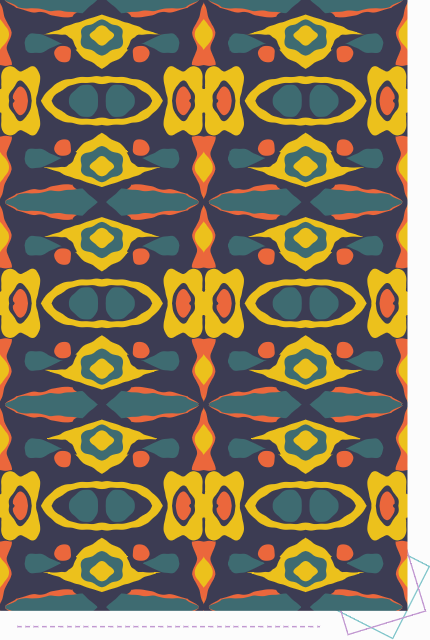
Reproduce this pattern procedurally as a WebGL 2 fragment shader.

```glsl
#version 300 es
precision highp float;

uniform vec2 u_resolution;
out vec4 outColor;

const float CANVAS_UNITS = 768.0;          // design units per canvas height
const vec2 PERIOD = vec2(244.5, 243.0);    // repeat size
const vec2 ORIGIN = vec2(0.0, 121.0);      // mirror axes, from the top left
const vec2 CLOTH = vec2(489.0, 733.0);     // printed area
const float WOBBLE = 2.2;                  // hand-cut edge displacement
const float WOBBLE_SCALE = 0.075;

const vec3 NAVY = vec3(0.235, 0.237, 0.325);
const vec3 TEAL = vec3(0.245, 0.420, 0.445);
const vec3 YELLOW = vec3(0.925, 0.755, 0.110);
const vec3 ORANGE = vec3(0.920, 0.405, 0.235);
const vec3 PAPER = vec3(0.99);
const vec3 LILAC = vec3(0.76, 0.60, 0.82);
const vec3 AQUA = vec3(0.52, 0.78, 0.80);

vec2 gradientAt(vec2 cell) {
    float h = fract(sin(dot(cell, vec2(127.1, 311.7))) * 43758.5);
    return vec2(cos(6.2832 * h), sin(6.2832 * h));
}

float gradientNoise(vec2 p) {
    vec2 i = floor(p), f = p - i;
    vec2 s = f * f * f * (f * (f * 6.0 - 15.0) + 10.0);
    vec2 e = vec2(1.0, 0.0);
    float low = mix(dot(gradientAt(i), f), dot(gradientAt(i + e), f - e), s.x);
    float high = mix(dot(gradientAt(i + e.yx), f - e.yx), dot(gradientAt(i + 1.0), f - 1.0), s.x);
    return mix(low, high, s.y);
}

vec2 mirrorFold(vec2 p, vec2 period) {
    return abs(mod(p + 0.5 * period, period) - 0.5 * period);
}

float smoothUnion(float a, float b, float k) {
    float h = max(k - abs(a - b), 0.0) / k;
    return min(a, b) - 0.25 * h * h * k;
}

float ellipse(vec2 p, vec2 r) {
    return (length(p / r) - 1.0) * min(r.x, r.y);
}

// Ellipse whose radius swings n times around
float lobed(vec2 p, vec2 r, float n, float swing) {
    vec2 e = p / r + 1e-4;
    return (length(e) - 1.0 - swing * cos(n * atan(e.y, e.x))) * min(r.x, r.y);
}

float lens(vec2 p, float halfLength, float halfHeight) {
    float t = p.x / halfLength;
    return abs(p.y) - halfHeight * (1.0 - t * t * t * t);
}

void paint(inout vec3 color, vec3 ink, float d) {
    float width = max(length(vec2(dFdx(d), dFdy(d))), 1e-4);
    color = mix(color, ink, clamp(0.5 - d / width, 0.0, 1.0));
}

vec3 clothColor(vec2 p) {
    vec2 m = mirrorFold(p - ORIGIN, PERIOD);
    m += WOBBLE * vec2(gradientNoise(m * WOBBLE_SCALE), gradientNoise(m * WOBBLE_SCALE + 37.0));
    float a = m.x, b = m.y;
    float c = 0.5 * PERIOD.x - a;          // from the medallion axis
    float d = abs(0.5 * PERIOD.y - b);     // from the spindle row
    vec3 color = NAVY;

    // Horizontal spindle with orange caps
    float cap = min(min(a - 8.0, 8.0 + 0.16 * a), 1.1 * (107.0 - a)) + sin(0.2 * a);
    float blade = min(min(0.65 * (a - 7.0), 7.0 + 0.095 * a), 0.85 * (117.0 - a));
    paint(color, ORANGE, d - cap);
    paint(color, TEAL, d - blade);

    // Upright vase with a yellow flame
    float vase = min(10.8 + 3.2 * cos(0.17 * (b - 82.0)), 0.4 * (117.0 - b));
    float flame = 5.5 + 5.5 * cos(3.1416 * clamp((b - 80.0) / 24.0, -1.0, 1.0));
    paint(color, ORANGE, max(a - vase, 43.0 - b));
    paint(color, YELLOW, a - flame + 0.7);

    // Leaf and berry
    float t = clamp((a - 30.0) / 47.0, 0.0, 1.0);
    float leaf = 32.0 * pow(t, 0.4) * pow(1.0 - t, 1.3);
    paint(color, TEAL, abs(b - 69.0) - leaf + 0.8);
    paint(color, ORANGE, length(vec2(c - 46.5, b - 56.0)) - 10.0);

    // Medallion
    float medal = smoothUnion(ellipse(vec2(c, b - 72.0), vec2(33.0, 27.0)),
                              ellipse(vec2(c - 30.0, b - 83.0), vec2(13.0, 9.0)), 4.0);
    medal = smoothUnion(medal, max(0.7 * abs(c) + 38.0 - b, b - 60.0), 3.0);
    medal = smoothUnion(medal, max(0.35 * abs(c) + b - 104.0, 80.0 - b), 3.0);
    paint(color, YELLOW, medal);
    paint(color, TEAL, lobed(vec2(c, b - 76.0), vec2(26.0, 20.0), 6.0, -0.07));
    paint(color, YELLOW, lobed(vec2(c, b - 78.5), vec2(13.5, 11.0), 4.0, 0.1));

    // Long ring with two teal seeds
    paint(color, YELLOW, lens(vec2(c, b), 73.0, 29.0));
    paint(color, NAVY, lens(vec2(c, b), 61.0, 21.0));
    paint(color, TEAL, lobed(vec2(c - 21.0, b), vec2(17.0, 18.5), 3.0, 0.06));

    // Paired four-lobed blossoms
    vec2 q = vec2(a - 24.5, b);
    float blossom = lobed(q, vec2(24.0, 44.0), 4.0, -0.2);
    paint(color, YELLOW, smoothUnion(blossom, ellipse(m, vec2(9.0, 14.0)), 4.0));
    paint(color, NAVY, lobed(q, vec2(13.0, 23.0), 4.0, 0.04));
    float heart = max(ellipse(q, vec2(8.5, 17.0)), 3.0 - length(q + vec2(9.5, 0.0)));
    paint(color, ORANGE, heart);
    return color;
}

vec3 marginColor(vec2 p) {
    vec3 color = PAPER;
    // Dashed rule
    float dash = abs(mod(p.x - 20.0, 10.0) - 3.0) - 3.0;
    float rule = max(abs(p.y - 752.0) - 0.9, abs(p.x - 202.0) - 182.0);
    paint(color, LILAC, max(dash, rule));
    // Two turned square outlines
    for (int i = 0; i < 2; i++) {
        float angle = i == 0 ? 0.47 : -0.296;
        vec2 axis = vec2(cos(angle), sin(angle)), r = p - vec2(450.0, 701.0);
        vec2 s = abs(vec2(dot(r, axis), dot(r, vec2(-axis.y, axis.x))));
        paint(color, i == 0 ? AQUA : LILAC, abs(max(s.x, s.y) - 48.5) - 0.8);
    }
    return color;
}

void main() {
    vec2 p = gl_FragCoord.xy * CANVAS_UNITS / u_resolution.y;
    p.y = CANVAS_UNITS - p.y;
    vec3 color = marginColor(p);
    paint(color, clothColor(p), max(p.x - CLOTH.x, p.y - CLOTH.y));
    outColor = vec4(color, 1.0);
}
```
